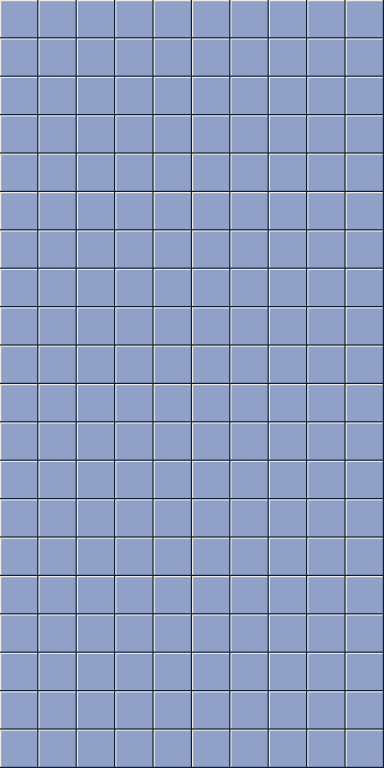
Reproduce this pattern procedurally as a Shadertoy shader.

```glsl
// Integral of a unit-period stripe that is on for the first part of each period
vec2 stripeIntegral(vec2 p, float width) {
    return floor(p) * width + min(fract(p), width);
}

// Share of a pixel footprint that the stripe covers, on each axis
vec2 stripeCoverage(vec2 p, vec2 footprint, float width) {
    return (stripeIntegral(p + 0.5 * footprint, width)
          - stripeIntegral(p - 0.5 * footprint, width)) / footprint;
}

void mainImage(out vec4 fragColor, in vec2 fragCoord) {
    // Tile grid, counted from the upper left
    vec2 footprint = vec2(10.0, 20.0) / iResolution.xy;
    vec2 tile = vec2(fragCoord.x, iResolution.y - fragCoord.y) * footprint;

    // Bevel: lit left and top edges, shaded right and bottom edges
    float edge = 1.0 / 32.0;
    vec2 lit = stripeCoverage(tile, footprint, edge);
    vec2 shaded = stripeCoverage(tile + edge, footprint, edge);

    // Exact areas, with shade lying over light at the corners
    vec2 unshaded = 1.0 - shaded;
    vec2 face = unshaded - lit;
    float unshadedArea = unshaded.x * unshaded.y;
    float faceArea = face.x * face.y;

    vec3 color = vec3(0.565, 0.627, 0.78) * faceArea
               + vec3(0.92, 0.92, 0.91) * (unshadedArea - faceArea)
               + vec3(0.06, 0.11, 0.22) * (1.0 - unshadedArea);
    fragColor = vec4(color, 1.0);
}
```
